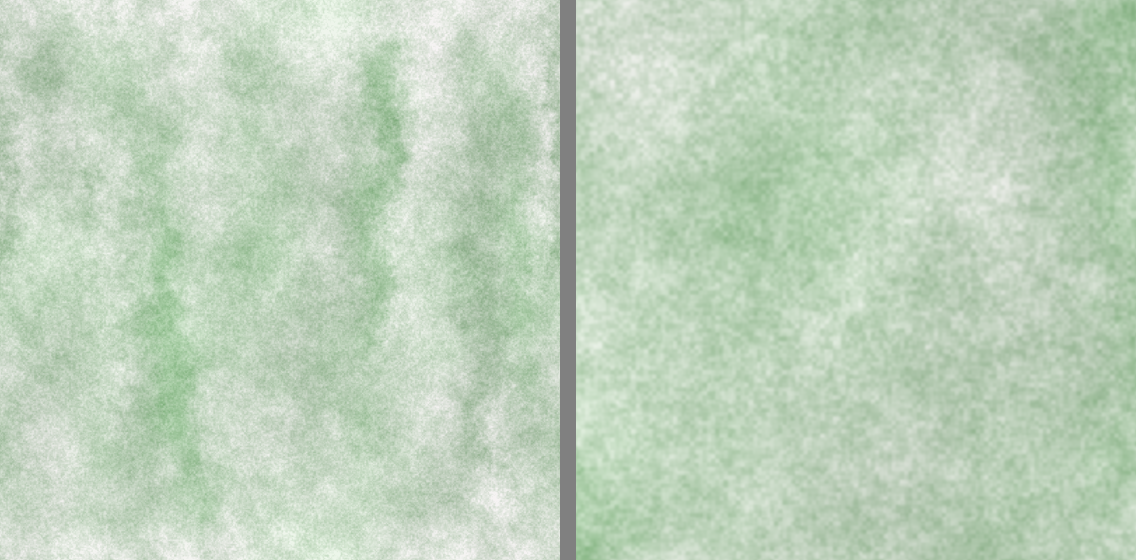
Left, the full canvas; right, a detail of the centre.
This texture is drawn by a WebGL 1 fragment shader. Its source:

```glsl
precision highp float;
// Pale green watercolour wash: soft, uneven vertical streaks of pigment and bare paper,
// mottled by cloudy fractal noise and a fine paper grain.
// One tile fills the canvas; streak distances and noise lattices wrap at its edges.

uniform vec2 u_resolution;

const vec3 SAGE = vec3(0.60, 0.73, 0.59);
const vec3 PALE = vec3(0.89, 0.92, 0.88);
const vec3 GREEN_SHIFT = vec3(-0.040, 0.010, -0.040);

float hash(vec2 cell, float seed) {
  vec3 q = fract(vec3(cell.xyx + seed * 17.3) * vec3(0.1031, 0.1030, 0.0973));
  q += dot(q, q.yzx + 33.33);
  return fract((q.x + q.y) * q.z);
}

// Value noise that wraps over the unit square, with the given number of cells.
float noise(vec2 uv, vec2 cells, float seed) {
  vec2 p = uv * cells;
  vec2 i = floor(p);
  vec2 f = p - i;
  f = f * f * f * (f * (f * 6.0 - 15.0) + 10.0);
  vec2 a = mod(i, cells);
  vec2 b = mod(i + 1.0, cells);
  return mix(mix(hash(a, seed), hash(vec2(b.x, a.y), seed), f.x),
             mix(hash(vec2(a.x, b.y), seed), hash(b, seed), f.x), f.y);
}

// Fractal noise centred on zero.
float clouds(vec2 uv, vec2 cells, float gain, float seed) {
  float sum = 0.0;
  float amplitude = 1.0;
  float total = 0.0;
  for (int octave = 0; octave < 6; octave++) {
    sum += amplitude * (noise(uv, cells, seed + float(octave)) - 0.5);
    total += amplitude;
    amplitude *= gain;
    cells *= 2.0;
  }
  return sum / total;
}

// Soft stroke around a segment given by its middle and half extent, wrapping.
float streak(vec2 uv, vec2 middle, vec2 extent, float width) {
  vec2 d = fract(uv - middle + 0.5) - 0.5;
  float along = clamp(dot(d, extent) / dot(extent, extent), -1.0, 1.0);
  vec2 r = (d - extent * along) / width;
  return exp(-dot(r, r)) * (1.0 - 0.35 * along * along);
}

float greenPigment(vec2 uv) {
  return streak(uv, vec2(0.310, 0.41), vec2(-0.045, 0.31), 0.042)
       + 0.95 * streak(uv, vec2(0.675, 0.66), vec2(0.018, 0.25), 0.038)
       + 0.50 * streak(uv, vec2(0.45, 0.72), vec2(-0.015, 0.16), 0.055)
       + 0.45 * streak(uv, vec2(0.92, 0.55), vec2(-0.010, 0.27), 0.025)
       + 0.40 * streak(uv, vec2(0.20, 0.87), vec2(0.05, -0.03), 0.060);
}

float greyPigment(vec2 uv) {
  return 0.95 * streak(uv, vec2(0.85, 0.48), vec2(0.005, 0.29), 0.036)
       + 0.70 * streak(uv, vec2(0.11, 0.76), vec2(-0.03, 0.16), 0.045)
       + 0.60 * streak(uv, vec2(0.58, 0.36), vec2(0.04, 0.24), 0.060)
       + 0.55 * streak(uv, vec2(0.24, 0.22), vec2(0.01, 0.12), 0.040)
       + 0.80 * streak(uv, vec2(0.0, 0.74), vec2(0.005, 0.22), 0.020);
}

float barePaper(vec2 uv) {
  return 0.70 * streak(uv, vec2(0.20, 0.50), vec2(-0.01, 0.27), 0.032)
       + 0.65 * streak(uv, vec2(0.36, 0.82), vec2(-0.01, 0.12), 0.042)
       + 0.75 * streak(uv, vec2(0.74, 0.68), vec2(0.015, 0.26), 0.042)
       + 0.60 * streak(uv, vec2(0.96, 0.70), vec2(0.005, 0.22), 0.024)
       + 0.60 * streak(uv, vec2(0.89, 0.20), vec2(0.005, 0.12), 0.020)
       + 0.45 * streak(uv, vec2(0.04, 0.68), vec2(0.005, 0.22), 0.018)
       + 0.40 * streak(uv, vec2(0.46, 0.18), vec2(-0.05, 0.09), 0.060)
       + 0.50 * streak(uv, vec2(0.58, 0.93), vec2(0.05, 0.01), 0.065);
}

// Paler horizontal band across the top and bottom edges.
float edgeBand(float y) {
  float d = (fract(y + 0.5) - 0.5) / 0.075;
  return exp(-d * d);
}

void main() {
  vec2 uv = gl_FragCoord.xy / u_resolution;

  // Feather the streak outlines.
  vec2 warp = vec2(clouds(uv, vec2(8.0), 0.85, 1.0),
                   clouds(uv, vec2(8.0), 0.85, 11.0));
  vec2 p = uv + 0.13 * warp;

  float green = greenPigment(p);
  float grey = greyPigment(p);
  float paper = barePaper(p) + 0.5 * edgeBand(p.y);

  // Cloudy mottling, faint tall drips and fine grain.
  float mottle = clouds(uv, vec2(9.0), 0.85, 21.0);
  float drips = clouds(uv, vec2(13.0, 3.0), 0.6, 31.0);
  float grain = noise(uv, vec2(256.0), 41.0) + noise(uv, vec2(400.0), 43.0) - 1.0;

  float tone = 0.61 - 0.44 * (green + grey) + 0.42 * paper
             + 1.35 * mottle + 0.30 * drips + 0.28 * grain;
  tone = clamp(tone, -0.3, 1.2);

  // Hue drifts between fresh green and neutral grey.
  float hue = 0.7 * green - 0.5 * grey - 0.1 * paper
            + 1.8 * clouds(uv, vec2(5.0, 4.0), 0.6, 51.0);
  vec3 color = mix(SAGE, PALE, tone) + GREEN_SHIFT * clamp(hue, -0.5, 1.0);

  gl_FragColor = vec4(color, 1.0);
}
```
